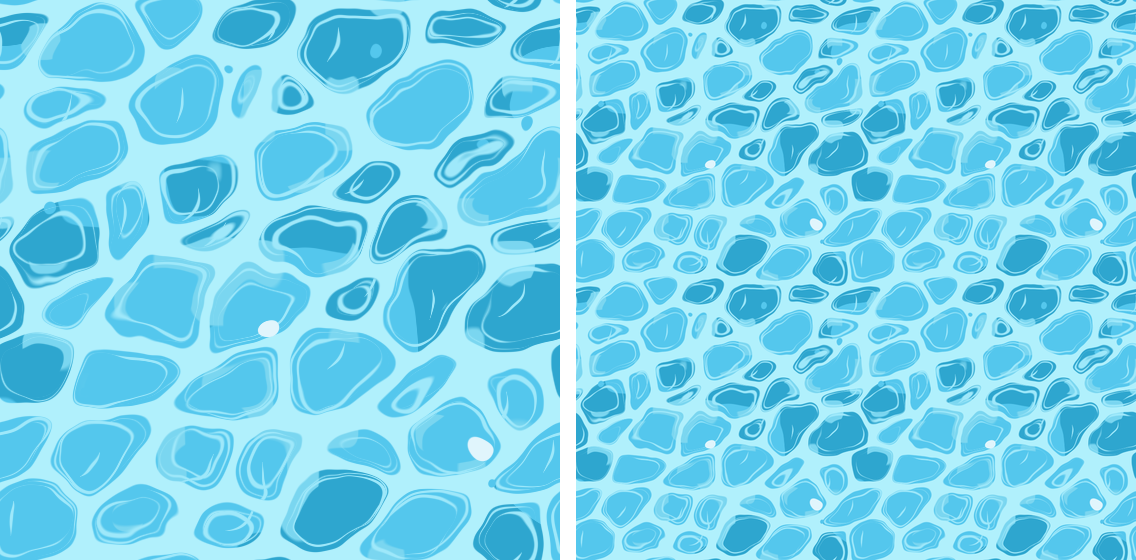
Left: one tile. Right: repeated 2 by 2.
Write a WebGL 1 fragment shader that draws this texture.

```glsl
precision highp float;
uniform vec2 u_resolution;

#define GRID vec2(6.0, 8.0)
#define STRETCH vec2(0.82, 1.2)
#define SIZE_SPREAD 0.009
#define ROUNDNESS 75.0
#define DARK_LEVEL 0.66
#define LINE_WIDTH 0.0042

const vec3 FOAM = vec3(0.69, 0.94, 0.99);
const vec3 LINE = vec3(0.62, 0.91, 0.98);
const vec3 WATER = vec3(0.33, 0.78, 0.93);
const vec3 DEEP = vec3(0.18, 0.65, 0.81);
const vec3 SHEEN = vec3(0.48, 0.84, 0.94);
const vec3 BUBBLE = vec3(0.88, 0.96, 0.99);

float hash(vec2 p) {
  vec3 q = fract(vec3(p.xyx) * 0.1031 + 0.137);
  q += dot(q, q.yzx + 33.33);
  return fract((q.x + q.y) * q.z);
}

vec2 hash2(vec2 p) {
  return vec2(hash(p + 17.0), hash(p + 71.0));
}

// Value noise that repeats after one canvas
float noise(vec2 p, float period, float seed) {
  p *= period;
  vec2 i = floor(p), f = fract(p);
  f = f * f * f * (f * (f * 6.0 - 15.0) + 10.0);
  vec2 a = mod(i, period) + seed, b = mod(i + 1.0, period) + seed;
  return mix(mix(hash(a), hash(vec2(b.x, a.y)), f.x),
             mix(hash(vec2(a.x, b.y)), hash(b), f.x), f.y);
}

vec2 warp(vec2 p, float period, float seed) {
  return vec2(noise(p, period, seed), noise(p, period, seed + 43.0)) - 0.5;
}

// Rotated frame that makes the cells lean up to the right
vec2 lean(vec2 v) {
  return vec2(dot(v, vec2(0.9, 0.436)), dot(v, vec2(-0.436, 0.9)));
}

// Offset from p to the seed of a staggered, jittered grid cell
vec2 seedOffset(vec2 cell, vec2 p) {
  vec2 id = mod(cell, GRID);
  vec2 jitter = 0.1 + 0.8 * hash2(id);
  return (cell + vec2(0.5 * mod(id.y, 2.0), 0.0) + jitter) / GRID - p;
}

float weight(vec2 cell) {
  return SIZE_SPREAD * hash(mod(cell, GRID) + 131.0);
}

float fill(float d, float px) {
  return smoothstep(px, -px, d);
}

// Signed distance to a round spot at a hashed, wrapped place
float spot(vec2 p, vec2 key, float radius) {
  return length(fract(p - hash2(key) + 0.5) - 0.5) - radius;
}

void main() {
  vec2 p = gl_FragCoord.xy / u_resolution;
  float px = 0.8 / min(u_resolution.x, u_resolution.y);
  vec2 q = p + 0.026 * warp(p, 11.0, 5.0) + 0.009 * warp(p, 27.0, 90.0);
  vec2 base = floor(q * GRID);

  // Closest weighted seed
  float best = 10.0;
  vec2 owner = base, center = vec2(0.0);
  for (int j = -2; j <= 2; j++) {
    for (int i = -2; i <= 2; i++) {
      vec2 cell = base + vec2(float(i), float(j));
      vec2 v = STRETCH * lean(seedOffset(cell, q));
      float d = dot(v, v) - weight(cell);
      if (d < best) { best = d; owner = cell; center = v; }
    }
  }

  // Smooth distance to the cell border
  float total = 0.0;
  for (int j = -2; j <= 2; j++) {
    for (int i = -2; i <= 2; i++) {
      vec2 cell = base + vec2(float(i), float(j));
      vec2 v = STRETCH * lean(seedOffset(cell, q));
      float gap = dot(v, v) - weight(cell) - best;
      float slope = 2.0 * length(STRETCH * (v - center));
      if (slope > 0.0001) total += exp(-ROUNDNESS * gap / slope);
    }
  }
  float border = -log(max(total, 1e-6)) / ROUNDNESS;
  float inside = border - 0.003 - 0.012 * noise(p, 7.0, 31.0);

  // Flat water tones with cut-out shadow patches
  vec2 id = mod(owner, GRID);
  float shade = hash(id + 211.0) - DARK_LEVEL
              + 0.75 * (noise(p + 0.02 * warp(p, 14.0, 8.0), 6.0, 57.0) - 0.5);
  vec3 water = mix(WATER, DEEP, fill(-shade, px * 4.0));
  float sheen = 0.73 - noise(p, 13.0, 150.0);
  water = mix(water, SHEEN, fill(sheen * 0.06, px) * fill(inside - 0.02, px));
  vec3 color = mix(FOAM, water, fill(-inside, px));

  // Small drops
  for (int i = 0; i < 9; i++) {
    vec2 key = vec2(float(i) * 3.0 + 7.0, 19.0);
    float drop = spot(q, key, 0.006 + 0.008 * hash(key));
    color = mix(color, WATER, fill(drop, px));
  }

  // Wavering ripple line and a finer one beside the rim
  float offset = 0.001 + 0.023 * noise(p, 12.0, 23.0);
  float width = LINE_WIDTH * (noise(p, 16.0, 64.0) - 0.12);
  float ripple = abs(inside - offset) - width;
  float rimOffset = 0.012 * noise(p, 15.0, 180.0);
  float rimWidth = LINE_WIDTH * (noise(p, 9.0, 112.0) - 0.42);
  float rim = abs(inside - rimOffset) - rimWidth;

  // One tapered, bent streak in some cells
  vec2 s = -center / STRETCH + 0.05 * (hash2(id + 301.0) - 0.5);
  float turn = 0.2 + 0.9 * hash(id + 337.0);
  s = mat2(cos(turn), -sin(turn), sin(turn), cos(turn)) * s;
  float reach = 0.02 + 0.025 * hash(id + 353.0);
  float taper = 1.0 - s.x * s.x / (reach * reach);
  float streak = abs(s.y - 7.0 * s.x * s.x + 0.005) - 0.0028 * taper;
  streak += step(0.55, hash(id + 379.0));

  float strokes = max(fill(ripple, px) * smoothstep(-px, px, width),
                      fill(rim, px) * smoothstep(-px, px, rimWidth));
  strokes = max(strokes, fill(streak, px) * step(0.0, taper));
  color = mix(color, LINE, strokes * fill(-inside, px));

  // Pale bubbles
  for (int i = 0; i < 2; i++) {
    float bubble = spot(q, vec2(float(i) * 5.0 + 3.0, 47.0), 0.021);
    color = mix(color, BUBBLE, fill(bubble, px));
  }
  gl_FragColor = vec4(color, 1.0);
}
```
